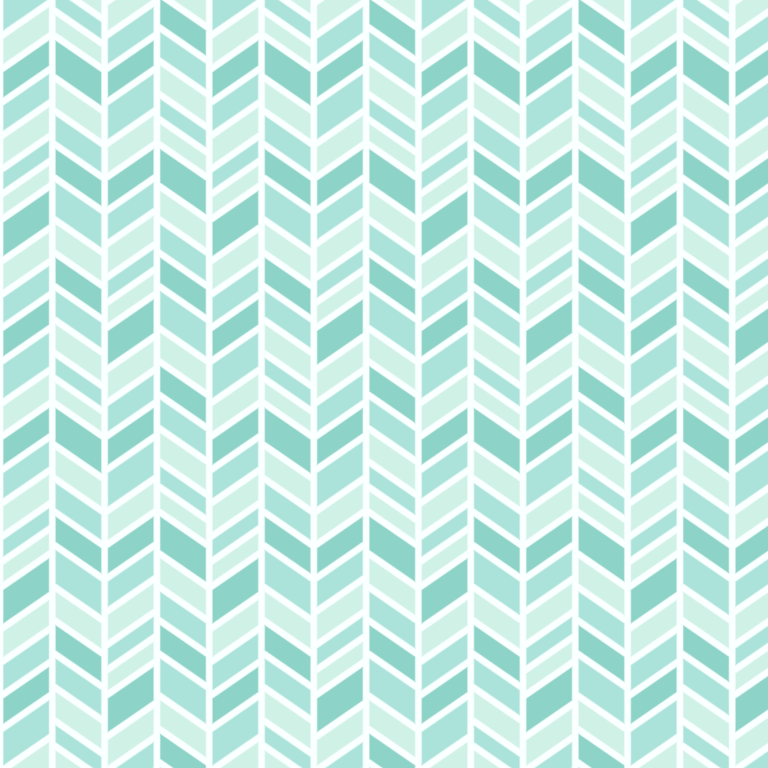
Give the GLSL for this pattern, as a WebGL 1 fragment shader.

```glsl
precision highp float;

uniform vec2 u_resolution;

// Layout, in canvas heights
const float COLUMN_PITCH = 0.0681;
const float COLUMN_WIDTH = 0.0595;
const float UNIT = 0.010875;      // vertical gap between stripes
const float SLOPE = 0.69;
const float EDGE_SOFTNESS = 0.0014;

// Stripe sequence, in units
const int STRIPE_COUNT = 11;
const float PERIOD = 44.0;
const float PHASE = 6.75;
const float PARITY_SHIFT = 18.0;  // rising columns against falling ones
const float PAIR_SHIFT = 13.0;    // second pair of columns against the first

const vec3 WHITE = vec3(0.98, 1.0, 1.0);
const vec3 PALE = vec3(0.815, 0.945, 0.902);
const vec3 MID = vec3(0.672, 0.892, 0.858);
const vec3 DARK = vec3(0.555, 0.828, 0.782);

// Two tall stripes, two thin ones, the rest regular
float stripeHeight(float i) {
  if (i == 0.0 || i == 4.0) return 4.0;
  return i > 8.5 ? 2.0 : 3.0;
}

// Every third stripe is dark at first; the others alternate mid and pale
vec3 stripeColor(float i) {
  if (i < 6.5 && mod(i, 3.0) < 0.5) return DARK;
  return mod(i + step(6.0, i), 2.0) < 0.5 ? MID : PALE;
}

void main() {
  vec2 p = gl_FragCoord.xy / u_resolution.y;

  // Column and offset from its centre line
  float column = floor(p.x / COLUMN_PITCH);
  float x = p.x - (column + 0.5) * COLUMN_PITCH;
  float rising = 1.0 - mod(column, 2.0);
  float secondPair = step(1.5, mod(column, 4.0));

  // Sheared depth from the top, wrapped to one sequence
  float depth = 1.0 - p.y + SLOPE * x * (2.0 * rising - 1.0);
  float shift = PHASE + PARITY_SHIFT * rising + PAIR_SHIFT * secondPair;
  float t = mod(depth / UNIT - shift + 0.5, PERIOD);

  // Find the stripe whose cell, with half a gap each side, holds t
  float start = 0.0;
  float stripeDist = 1.0;
  vec3 tint = WHITE;
  for (int n = 0; n < STRIPE_COUNT; n++) {
    float i = float(n);
    float height = stripeHeight(i);
    float cell = height + 1.0;
    if (t >= start && t < start + cell) {
      stripeDist = abs(t - start - 0.5 * cell) - 0.5 * height;
      tint = stripeColor(i);
    }
    start += cell;
  }

  // Parallelogram: slanted stripe edges cut by the column sides
  float slantDist = stripeDist * UNIT / sqrt(1.0 + SLOPE * SLOPE);
  float sideDist = abs(x) - 0.5 * COLUMN_WIDTH;
  float edge = max(EDGE_SOFTNESS, 0.75 / u_resolution.y);
  float cover = 1.0 - smoothstep(-edge, edge, max(slantDist, sideDist));

  gl_FragColor = vec4(mix(WHITE, tint, cover), 1.0);
}
```
